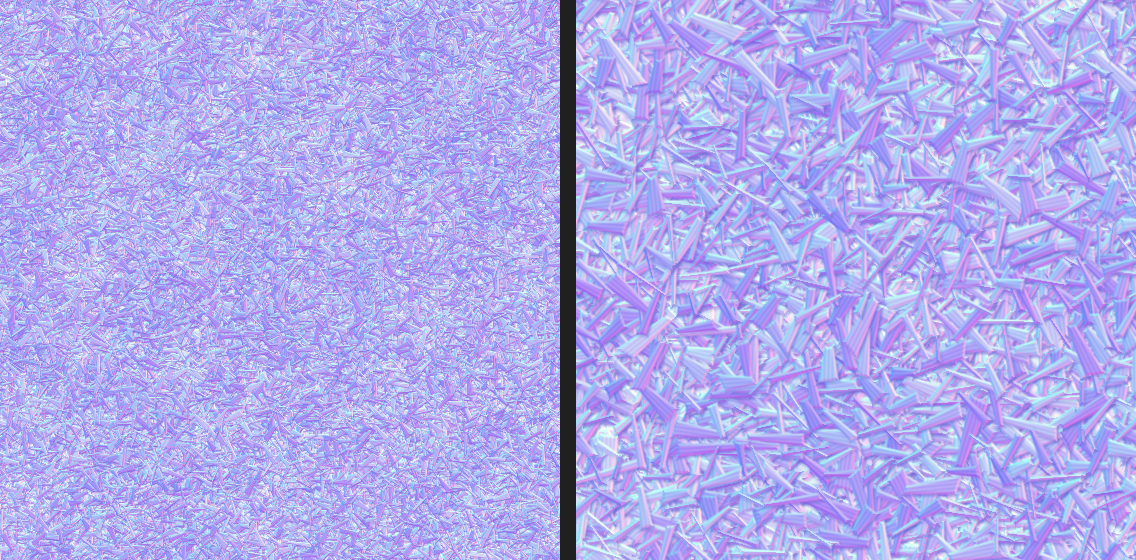
Left: the whole. Right: its middle third, enlarged.
Give the GLSL for this texture map, as a three.js fragment shader.

```glsl
// Tangent-space style map of a mat of chopped straw: many tileable layers of
// tapered flakes at random angles are painted over a pale ground. Each flake has
// a tilted face, rims coloured by their facing, and a thin shadow on its lower side.
varying vec2 vUv;

const float LAYERS = 14.0;
const float TAU = 6.2831853;
const float SOFT = 0.0009;                       // edge softness in canvas units
const vec3 GROUND = vec3(0.91, 0.90, 0.97);
const vec3 FACE = vec3(0.635, 0.625, 0.965);
const vec3 SHADOW = vec3(0.40, 0.42, 0.84);
const vec2 SHADE_DIR = vec2(0.6, -0.8);

vec4 hash4(vec3 p) {
  vec4 q = fract(p.xyzx * vec4(0.1031, 0.1030, 0.0973, 0.1099));
  q += dot(q, q.wzxy + 33.33);
  return fract((q.xxyz + q.yzzw) * q.zywx);
}

// Broad soft patches, periodic over the canvas.
float patches(vec2 uv) {
  vec2 a = uv * TAU;
  float s = sin(a.x * 2.0 + 1.7 * sin(a.y * 3.0)) * sin(a.y * 2.0 + 1.3 * sin(a.x));
  s += 0.6 * sin(a.x * 5.0 - a.y * 3.0 + 2.0 * sin(a.y * 2.0));
  s += 0.4 * sin(a.y * 7.0 + a.x * 4.0 + 1.5 * sin(a.x * 3.0));
  return s * 0.5;
}

// Pale, finely crumpled bed with fibrous colour shifts.
vec3 groundColor(vec2 uv) {
  vec2 a = uv * TAU;
  float u = sin(a.x * 61.0 + 2.5 * sin(a.y * 37.0)) * sin(a.y * 47.0 + 2.0 * sin(a.x * 29.0));
  float v = sin(a.y * 71.0 - a.x * 23.0 + 2.0 * sin(a.x * 43.0));
  return GROUND + vec3(0.06 * u, 0.06 * v, 0.0);
}

// Paints one flake over the colour beneath; q is relative to its centre.
vec3 paintFlake(vec3 under, vec2 q, vec2 dir, vec2 halfSize, vec4 rnd, float pale) {
  vec2 side = vec2(-dir.y, dir.x);
  float along = dot(q, dir);
  float across = dot(q, side);
  float width = halfSize.y * (1.0 - 0.4 * along / halfSize.x);
  float dEnd = abs(along + across * (rnd.x - 0.5)) - halfSize.x;
  float dSide = abs(across) - width;
  float d = max(dEnd, dSide);
  if (d > 0.004) return under;

  vec2 outward = dSide > dEnd ? side * sign(across) : dir * sign(along);

  // Shadow line beside the flake
  float facing = max(dot(outward, SHADE_DIR), 0.0);
  float shade = (1.0 - smoothstep(0.0, 0.0028, d)) * facing;
  vec3 color = mix(under, SHADOW, shade * (0.2 + 0.6 * rnd.y));

  // Tilted face with faint grain lines
  vec3 face = mix(FACE, GROUND, pale);
  face.rg += (rnd.zw - 0.5) * vec2(0.13, 0.17);
  face.rg += 0.025 * sin(across * 2600.0 + rnd.x * TAU);

  // Bevelled rim: red follows x, green follows y
  float rim = smoothstep(-0.0024, -0.0002, d);
  face.rg += rim * (outward * 0.20 + 0.045);
  face.b -= rim * facing * 0.05;

  return mix(color, face, 1.0 - smoothstep(-SOFT, SOFT, d));
}

// One layer of flakes, one per grid cell.
vec3 paintLayer(vec3 color, vec2 uv, float cells, float layer, float pale) {
  vec2 p = uv * cells + hash4(vec3(layer, 7.0, 3.0)).xy;
  vec2 base = floor(p);
  for (int j = -1; j <= 1; j++) {
    for (int i = -1; i <= 1; i++) {
      vec2 cell = base + vec2(float(i), float(j));
      vec2 id = mod(cell, cells);
      vec4 place = hash4(vec3(id, layer + 1.0));
      vec4 look = hash4(vec3(id + 71.0, layer + 19.0));
      float angle = place.z * TAU;
      vec2 halfSize = vec2(mix(0.35, 0.85, look.x) / cells,
                           mix(0.0010, 0.0044, place.w * place.w));
      vec2 q = (p - cell - place.xy) / cells;
      float flakePale = clamp(pale + 0.45 * (look.y - 0.5), 0.0, 0.9);
      color = paintFlake(color, q, vec2(cos(angle), sin(angle)), halfSize, look.zwxy, flakePale);
    }
  }
  return color;
}

void main() {
  float drift = patches(vUv);
  vec3 color = groundColor(vUv);
  for (float layer = 0.0; layer < LAYERS; layer += 1.0) {
    float cells = 30.0 + mod(layer * 11.0, 31.0);
    float height = layer / (LAYERS - 1.0);
    float pale = mix(0.75, 0.10, height) + 0.10 * drift;
    color = paintLayer(color, vUv, cells, layer, pale);
  }
  color.rg += 0.015 * drift;
  gl_FragColor = vec4(clamp(color, 0.0, 1.0), 1.0);
}
```
